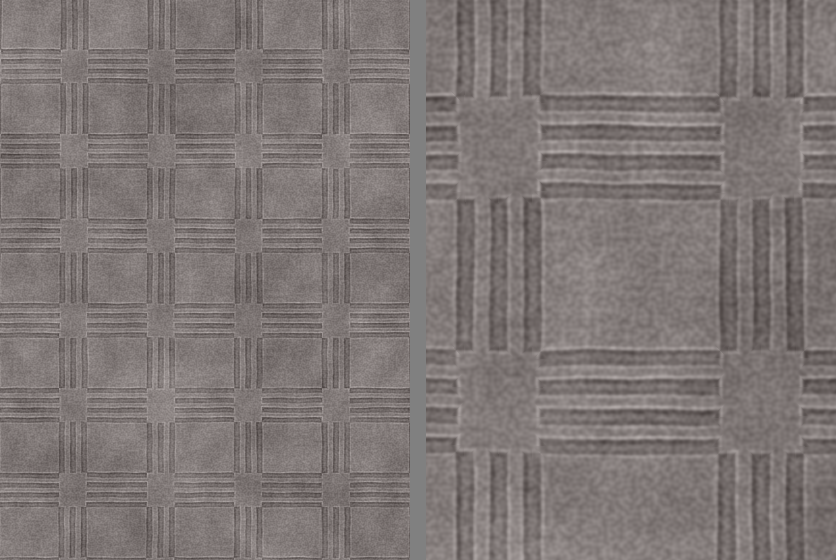
Left, the full canvas; right, a detail of the centre.
A Shadertoy shader for this pattern:

```glsl
// Grey wool rug with a carved plaid: raised tiles, solid crossings, and bands of sunken channels.
#define PITCH vec2(0.1561, 0.1513)      // spacing of the crossings, in canvas heights
#define FIRST vec2(0.1315, 0.1250)      // lower left crossing
#define HALF_NODE vec2(0.0250, 0.0306)  // half size of a crossing
#define CHANNELS vec2(3.0, 4.0)         // channels in an upright and in a level band
#define WOOL vec3(0.508, 0.478, 0.472)
#define RIM_LIGHT 0.092
#define CARVE_SHADOW 0.095
#define WOBBLE 0.0013
#define LEAN 0.0052
#define GRAIN 0.086
#define MOTTLE 0.068

float hash(vec2 p) {
    vec3 h = fract(p.xyx * vec3(0.1031, 0.1030, 0.0973));
    h += dot(h, h.yzx + 33.33);
    return fract((h.x + h.y) * h.z);
}

vec2 gradientAt(vec2 cell) {
    float angle = 6.2832 * hash(cell);
    return vec2(cos(angle), sin(angle));
}

float gradientNoise(vec2 p) {
    vec2 i = floor(p), f = p - i;
    vec2 u = f * f * f * (f * (f * 6.0 - 15.0) + 10.0);
    vec2 e = vec2(1.0, 0.0);
    float low = mix(dot(gradientAt(i), f), dot(gradientAt(i + e), f - e), u.x);
    float high = mix(dot(gradientAt(i + e.yx), f - e.yx), dot(gradientAt(i + 1.0), f - 1.0), u.x);
    return mix(low, high, u.y);
}

float bump(float d, float center, float width) {
    float t = (d - center) / width;
    return exp(-t * t);
}

// Channels and bars of equal width across a band, cut off at the crossing.
// x: signed distance, negative in a channel; y: side of the channel, -1 or 1.
vec2 channels(float across, float along, float halfBand, float halfEnd, float count) {
    float strip = 2.0 * halfBand / (2.0 * count - 1.0);
    float fromFirst = across + halfBand - 0.5 * strip;
    float k = clamp(round(fromFirst / (2.0 * strip)), 0.0, count - 1.0);
    float offset = fromFirst - 2.0 * strip * k;
    return vec2(max(abs(offset) - 0.5 * strip, halfEnd - abs(along)), sign(offset));
}

void mainImage(out vec4 fragColor, in vec2 fragCoord) {
    vec2 p = fragCoord / iResolution.y;
    float u = fragCoord.x / iResolution.x;

    // Hand-made unevenness of the grid
    vec2 w = p;
    w.x -= LEAN * (p.y - 0.5) * (1.0 - 1.2 * u);
    w += WOBBLE * vec2(gradientNoise(p * 34.0), gradientNoise(p * 31.0 + 47.0));
    w += WOBBLE * vec2(gradientNoise(p * 9.0 + 13.0), gradientNoise(p * 11.0 + 71.0));

    // Repeat around the crossings
    vec2 grid = (w - FIRST) / PITCH;
    vec2 q = (grid - round(grid)) * PITCH;
    vec2 upright = channels(q.x, q.y, HALF_NODE.x, HALF_NODE.y, CHANNELS.x);
    vec2 level = channels(q.y, q.x, HALF_NODE.y, HALF_NODE.x, CHANNELS.y);
    float d = min(upright.x, level.x);
    bool isLevel = level.x < upright.x;

    // Carved relief: sunken floor, shadowed wall, lit rim
    float pixel = 1.0 / iResolution.y;
    float floorShade = isLevel ? 0.020 : 0.030;
    float shadow = isLevel ? 0.88 + 0.22 * level.y : 0.80 - 0.20 * upright.y;
    float light = isLevel ? 1.0 + 0.25 * level.y : 0.75 + 0.12 * upright.y;
    float worn = 1.0 + 0.6 * gradientNoise(p * 18.0 + 5.0);
    float tone = -floorShade * (1.0 - smoothstep(-pixel, pixel, d));
    tone -= CARVE_SHADOW * worn * shadow * bump(d, -0.0013, 0.0018);
    tone += RIM_LIGHT * worn * light * bump(d, 0.0013, 0.0013);

    // Tone of crossings and tiles
    vec2 inside = HALF_NODE - abs(q);
    float node = smoothstep(-pixel, pixel, min(inside.x, inside.y));
    float tile = smoothstep(-pixel, pixel, -max(inside.x, inside.y));
    tone -= 0.008 * node;
    tone += 0.028 * tile * (hash(floor(grid) + 19.0) - 0.5);

    // Wool pile: even grain, faint threads both ways and broad mottling
    tone += GRAIN * gradientNoise(p * vec2(290.0, 310.0));
    tone += 0.55 * GRAIN * gradientNoise(p * vec2(125.0, 140.0) + 31.0);
    tone += 0.30 * MOTTLE * gradientNoise(p * vec2(170.0, 40.0) + 83.0);
    tone += 0.40 * MOTTLE * gradientNoise(p * vec2(36.0, 180.0) + 29.0);
    tone += MOTTLE * gradientNoise(p * vec2(22.0, 20.0) + 57.0);
    tone += MOTTLE * gradientNoise(p * 5.0 + 3.0);

    fragColor = vec4(clamp(WOOL + tone, 0.0, 1.0), 1.0);
}
```
